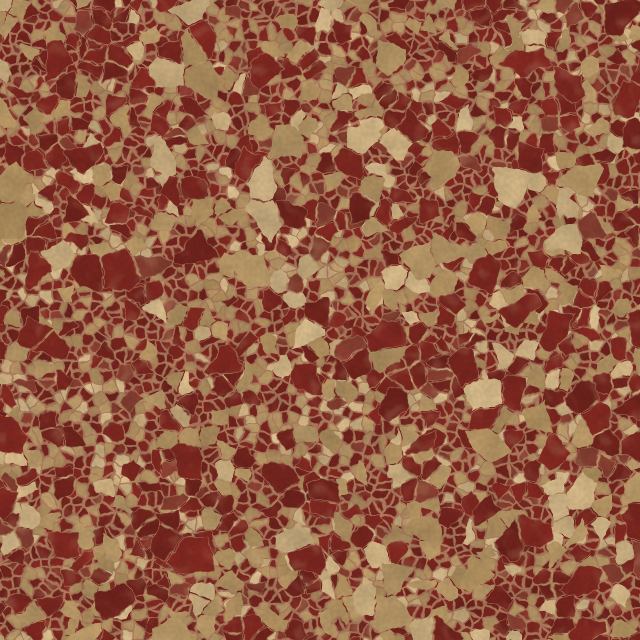
Give the GLSL for this texture, as a Shadertoy shader.

```glsl
// Pressed stone flakes: angular dark red chips with pale seams, tan patches and cream chips.
// Three Voronoi layers, from fine to coarse, are stacked; the coarser ones are sparse.
// Gradient noise bends the chip edges, clusters the colours and mottles the surface.

const vec3 RED   = vec3(0.455, 0.140, 0.115);
const vec3 TAN   = vec3(0.665, 0.540, 0.355);
const vec3 CREAM = vec3(0.790, 0.685, 0.510);
const vec3 SEAM  = vec3(0.645, 0.455, 0.345);

struct Cell {
    float edge;  // distance to the nearest border
    vec2 id;
    vec2 site;
};

vec2 hash2(vec2 p) {
    vec3 q = fract(p.xyx * vec3(0.1031, 0.1030, 0.0973));
    q += dot(q, q.yzx + 33.33);
    return fract((q.xx + q.yz) * q.zy);
}

vec2 gradient(vec2 p) {
    float angle = 6.2832 * hash2(p + 71.0).x;
    return vec2(cos(angle), sin(angle));
}

// Gradient noise, roughly -0.7 to 0.7
float noise(vec2 p) {
    vec2 i = floor(p), f = fract(p);
    vec2 u = f * f * f * (f * (f * 6.0 - 15.0) + 10.0);
    vec2 e = vec2(1.0, 0.0);
    float low  = mix(dot(gradient(i), f), dot(gradient(i + e), f - e), u.x);
    float high = mix(dot(gradient(i + e.yx), f - e.yx),
                     dot(gradient(i + e.xx), f - e.xx), u.x);
    return mix(low, high, u.y);
}

vec2 noise2(vec2 p) {
    return vec2(noise(p), noise(p + vec2(37.0, 91.0)));
}

// Voronoi cell with exact border distance
Cell voronoi(vec2 p, float seed) {
    vec2 base = floor(p), f = fract(p);
    vec2 nearest = vec2(0.0), toSite = vec2(0.0);
    float best = 100.0;
    for (int y = -1; y <= 1; y++)
    for (int x = -1; x <= 1; x++) {
        vec2 g = vec2(x, y);
        vec2 r = g + hash2(base + g + seed) - f;
        float d = dot(r, r);
        if (d < best) { best = d; nearest = g; toSite = r; }
    }
    float edge = 100.0;
    for (int y = -2; y <= 2; y++)
    for (int x = -2; x <= 2; x++) {
        vec2 g = nearest + vec2(x, y);
        vec2 r = g + hash2(base + g + seed) - f;
        vec2 across = r - toSite;
        if (dot(across, across) > 0.00001)
            edge = min(edge, dot(0.5 * (r + toSite), normalize(across)));
    }
    return Cell(edge, base + nearest + seed, p + toSite);
}

// Paints one sparse layer of chips over the colour below
vec3 paintChips(vec3 below, vec2 p, float density, float coverage, float seed, float soft) {
    Cell cell = voronoi(p * density, seed);
    float edge = cell.edge / density;
    vec2 pick = hash2(cell.id + 13.7);
    vec2 tone = hash2(cell.id + 57.3);

    // Chip colour, clustered by slow noise
    float kind = pick.x + 0.45 * noise(cell.site / density * 9.0 + 5.0);
    bool isRed = kind < 0.62;
    float haze = smoothstep(0.0, 0.6, noise(p * 38.0 + 20.0 * tone));
    vec3 red = mix(RED * mix(0.90, 1.10, tone.x), SEAM, 0.32 * haze + 0.30 * step(0.91, tone.y));
    vec3 pale = mix(TAN, CREAM, kind < 0.89 ? 0.25 * tone.y : 0.75 + 0.35 * tone.y);
    vec3 chip = isRed ? red : pale * mix(0.94, 1.04, tone.x);

    // Uneven seam, faint around the pale chips
    float gap = isRed ? 0.0014 + 0.0014 * noise(p * 55.0 + seed) : 0.0004;
    float inside = smoothstep(gap - 0.5 * soft, gap + soft, edge);
    vec3 rim = mix(chip, SEAM * (1.0 + 0.20 * noise(p * 70.0)), isRed ? 1.0 : 0.4);
    float cover = step(pick.y, coverage) * smoothstep(0.0, soft, edge);
    return mix(below, mix(rim, chip, inside), cover);
}

void mainImage(out vec4 fragColor, in vec2 fragCoord) {
    vec2 uv = fragCoord / iResolution.y;
    float soft = max(0.0018, 1.2 / iResolution.y);

    // Ragged chip outlines
    vec2 p = uv + 0.0065 * noise2(uv * 42.0) + 0.0022 * noise2(uv * 130.0);

    // Chips, fine to coarse
    vec3 color = SEAM;
    color = paintChips(color, p, 62.0, 1.00, 11.0, soft);
    color = paintChips(color, p + 0.37, 37.0, 0.46, 143.0, soft);
    color = paintChips(color, p + 0.71, 23.0, 0.22, 267.0, soft);

    // Soft relief and fine grain
    color *= 1.0 + 0.10 * noise(uv * 33.0) + 0.07 * noise(uv * 150.0);
    fragColor = vec4(clamp(color, 0.0, 1.0), 1.0);
}
```
